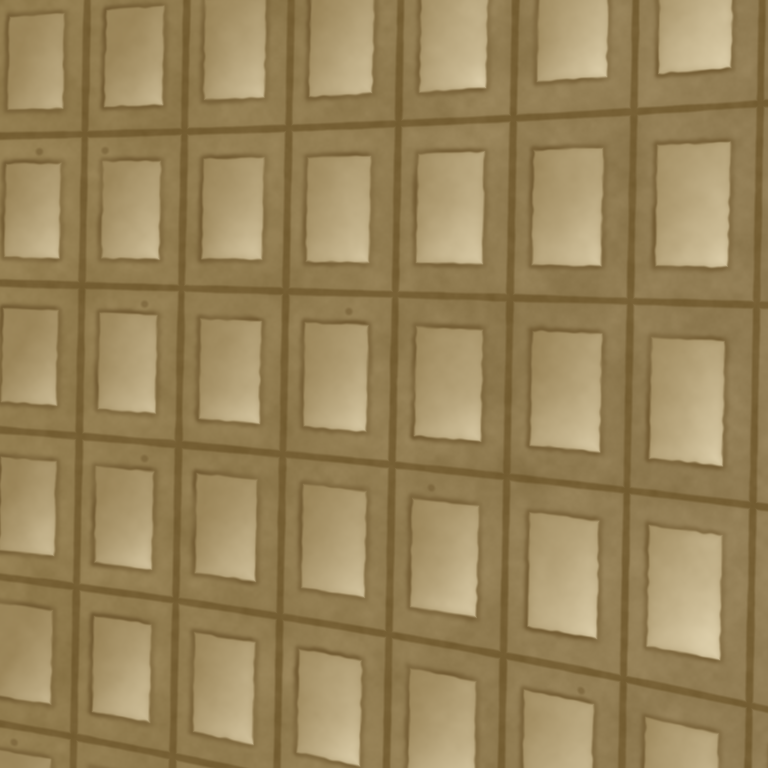
Reproduce this pattern procedurally as a Shadertoy shader.

```glsl
#define FRAME_COLOR vec3(0.572, 0.489, 0.318)
#define GROUT_COLOR vec3(0.445, 0.355, 0.185)
#define RIM_COLOR vec3(0.455, 0.365, 0.205)
#define PANE_DARK vec3(0.605, 0.520, 0.345)
#define PANE_LIGHT vec3(0.885, 0.830, 0.690)
#define PANE_MIN vec2(0.190, 0.182)
#define PANE_MAX vec2(0.765, 0.812)
#define GROUT_WIDTH 0.0042
#define RIM_WIDTH 0.0045
#define BLUR 0.0022
#define WEAR 0.045

float hash(vec2 p) {
    vec3 q = fract(vec3(p.xyx) * 0.1031);
    q += dot(q, q.yzx + 33.33);
    return fract((q.x + q.y) * q.z);
}

float noise(vec2 p) {
    vec2 i = floor(p), f = fract(p);
    f = f * f * (3.0 - 2.0 * f);
    return mix(mix(hash(i), hash(i + vec2(1, 0)), f.x),
               mix(hash(i + vec2(0, 1)), hash(i + vec2(1, 1)), f.x), f.y);
}

float fbm(vec2 p) {
    float sum = 0.0, amp = 0.5;
    for (int i = 0; i < 4; i++) {
        sum += amp * noise(p);
        p = p * 2.03 + 17.3;
        amp *= 0.5;
    }
    return sum / 0.9375;
}

float boxDistance(vec2 p, vec2 halfSize) {
    vec2 d = abs(p) - halfSize;
    return length(max(d, 0.0)) + min(max(d.x, d.y), 0.0);
}

// Height of one block at x: the wall comes nearer to the right.
float blockHeight(float x) {
    return 0.1913 + 0.0473 * x + 0.0246 * x * x;
}

// Canvas position, y down, to block coordinates on the receding wall.
vec2 wallCoords(vec2 p) {
    float x = p.x + 0.0185 * (p.y - 0.378);
    float column = 20.98 * log(1.0 + 0.3925 * x) - 0.861;
    float row = (p.y - 0.3685 - 0.029 * p.x) / blockHeight(p.x);
    return vec2(column, row);
}

void mainImage(out vec4 fragColor, in vec2 fragCoord) {
    vec2 p = fragCoord / iResolution.xy;
    p.y = 1.0 - p.y;
    float soft = max(BLUR, 0.8 / iResolution.y);

    // Block grid
    vec2 wall = wallCoords(p);
    vec2 id = floor(wall), cell = fract(wall);
    vec2 size = vec2(0.1214 + 0.04766 * p.x, blockHeight(p.x));
    vec2 seed = id + 40.0;
    float tone = hash(seed) - 0.5;

    // Mottled frame
    float stain = fbm(p * 16.0 + 3.0) - 0.5;
    float grain = fbm(p * 75.0) - 0.5;
    vec3 color = FRAME_COLOR + WEAR * (1.7 * stain + grain + 0.4 * tone);
    color += vec3(0.004, 0.008, 0.028) * (p.x - 0.45);

    // Grout with a wide soiled margin
    vec2 edge = min(cell, 1.0 - cell) * size;
    float joint = min(edge.x, edge.y);
    float width = GROUT_WIDTH * (0.85 + 0.5 * fbm(p * 28.0 + 9.0));
    color = mix(color, GROUT_COLOR, 0.25 * exp(-joint / 0.007));
    color = mix(color, GROUT_COLOR + 0.05 * grain,
                0.85 * (1.0 - smoothstep(width - soft, width + soft, joint)));

    // Opening, slightly shifted and worn in each block
    vec2 jitter = 0.022 * (vec2(hash(seed + 7.1), hash(seed + 3.7)) - 0.5);
    vec2 local = cell - jitter;
    vec2 fromCenter = (local - 0.5 * (PANE_MIN + PANE_MAX)) * size;
    float d = boxDistance(fromCenter, 0.5 * (PANE_MAX - PANE_MIN) * size);
    d += 0.0022 * (noise(p * 95.0) - 0.5);

    // Uneven dark rim, weaker on the lit right side
    float side = 1.0 - 0.45 * smoothstep(0.72, 0.78, local.x);
    float rim = exp(-pow((d - 0.002) / RIM_WIDTH, 2.0));
    rim *= side * (0.45 + 0.65 * noise(p * 24.0 + 5.0));
    color = mix(color, RIM_COLOR, clamp(rim, 0.0, 1.0));

    // Light falling through the opening toward the lower right
    vec2 q = clamp((local - PANE_MIN) / (PANE_MAX - PANE_MIN), 0.0, 1.0);
    float light = 0.02 + 0.30 * q.x + 0.30 * q.y * q.y + 0.25 * q.x * q.y;
    light += 0.30 * (p.x - 0.45) + 0.14 * tone + 0.22 * stain;
    vec3 pane = mix(PANE_DARK, PANE_LIGHT, clamp(light, 0.0, 1.0));
    pane = mix(pane, PANE_DARK, 0.35 * exp(d / 0.004)) + 0.02 * grain;
    color = mix(color, pane, 1.0 - smoothstep(-soft, soft, d));

    // One small dirt spot on some frames
    vec2 spot = vec2(0.12 + 0.7 * hash(seed + 11.0), 0.11);
    float dirt = 1.0 - smoothstep(0.002, 0.007, length((cell - spot) * size));
    color = mix(color, RIM_COLOR, 0.6 * dirt * step(0.7, hash(seed + 19.0)));

    fragColor = vec4(clamp(color, 0.0, 1.0), 1.0);
}
```
